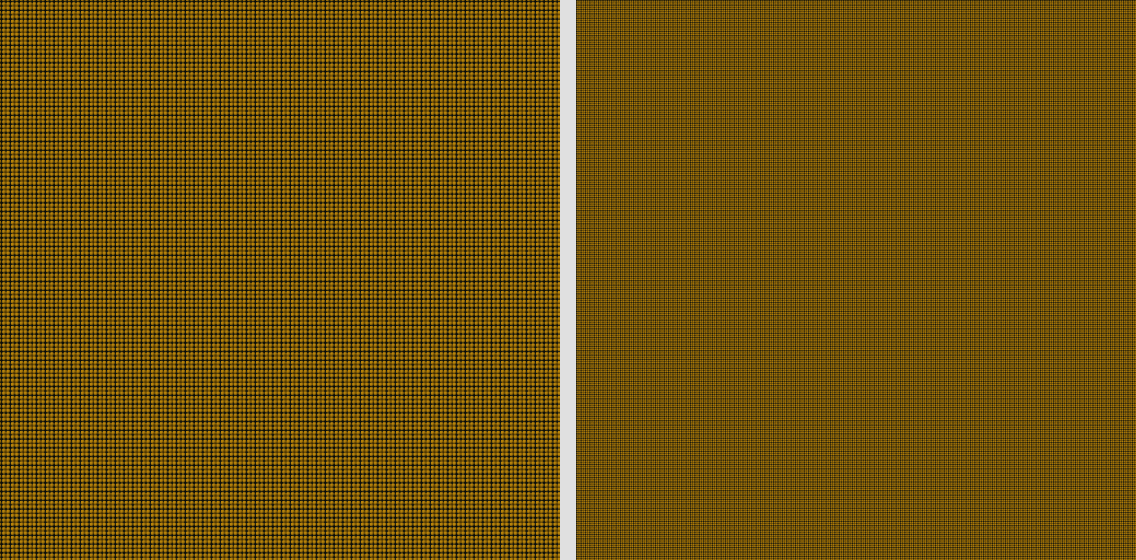
Left, the tile; right, the same tile 2 across and 2 down.
A Shadertoy shader for this pattern:

```glsl
// Fine gold mesh of bevelled squares, split by dark bars, notched grooves and small knots.

const float REPEATS = 64.0;                    // cells across and down
const vec2 BAR_ORIGIN = vec2(0.1875);          // bar crossing, from the upper left of a cell
const float LINE_WIDTH = 0.125;                // bars, grooves and rims, in cells
const float KNOT_RADIUS = 0.1875;

const vec3 GOLD = vec3(0.73, 0.52, 0.04);
const vec3 BAR_COLOR = vec3(0.12, 0.12, 0.06);
const vec3 KNOT_COLOR = vec3(0.04, 0.05, 0.04);
const float RIM_SHADE = 0.2;
const float CORNER_SHADE = 0.1;
const float GROOVE_TONE = 0.52;

// Signed offset to the nearest multiple of period
vec2 wrapOffset(vec2 p, float period) {
    return (fract(p / period + 0.5) - 0.5) * period;
}

// Smoothed inside of a shape from its signed distance
float coverage(float dist, float pixel) {
    return clamp(0.5 - dist / pixel, 0.0, 1.0);
}

// Coverage of the vertical (x) and horizontal (y) stripes through zero
vec2 stripes(vec2 offset, float width, float pixel) {
    vec2 dist = abs(offset) - 0.5 * width;
    return vec2(coverage(dist.x, pixel), coverage(dist.y, pixel));
}

float diamond(vec2 offset, float radius, float pixel) {
    return coverage(abs(offset.x) + abs(offset.y) - radius, pixel);
}

vec3 meshColor(vec2 p, float pixel) {
    vec2 toBar = wrapOffset(p, 1.0);
    vec2 toGroove = wrapOffset(p - 0.5, 1.0);
    vec2 bars = stripes(toBar, LINE_WIDTH, pixel);
    vec2 grooves = stripes(toGroove, LINE_WIDTH, pixel);
    vec2 rims = stripes(wrapOffset(p - 0.375, 0.5), LINE_WIDTH, pixel);

    // Gold squares with a shaded lower right rim
    vec3 color = GOLD * (1.0 - RIM_SHADE * (rims.x + rims.y) - CORNER_SHADE * rims.x * rims.y);

    // Grooves, doubly dark where they cross
    vec2 tone = mix(vec2(1.0), vec2(GROOVE_TONE), grooves);
    color *= tone.x * tone.y;

    // Dark bars, with notches where a groove meets them
    float notch = max(diamond(vec2(toBar.x, toGroove.y), KNOT_RADIUS, pixel),
                      diamond(vec2(toGroove.x, toBar.y), KNOT_RADIUS, pixel));
    color = mix(color, BAR_COLOR, max(notch, max(bars.x, bars.y)));

    // Black knots on bar crossings and in the heart of each notch
    float heart = max(bars.x * grooves.y, bars.y * grooves.x);
    float knot = max(heart, diamond(toBar, KNOT_RADIUS, pixel));
    return mix(color, KNOT_COLOR, knot);
}

void mainImage(out vec4 fragColor, in vec2 fragCoord) {
    vec2 uv = fragCoord / iResolution.xy;
    float pixel = REPEATS / min(iResolution.x, iResolution.y);
    vec2 p = vec2(uv.x, 1.0 - uv.y) * REPEATS - BAR_ORIGIN;
    fragColor = vec4(meshColor(p, pixel), 1.0);
}
```
